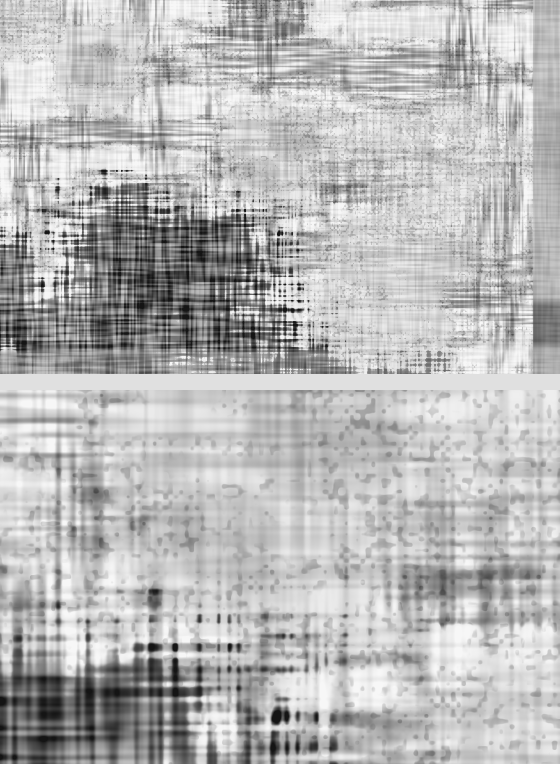
Top: the whole. Bottom: its middle third, enlarged.
Reproduce this texture procedurally as a Shadertoy shader.

```glsl
#define PAPER 0.99
#define WEAVE 0.085
#define STROKE 0.46
#define WASH_TONE 0.85
#define DARK_TONE 0.78
#define DARK_WEAVE 0.39
#define STRIP_TONE 0.71
#define THREADS 230.0
#define SPECKS 210.0
#define STRIP_EDGE 1.428

float hash(vec2 p) {
    vec3 q = fract(p.xyx * 0.1031);
    q += dot(q, q.yzx + 33.33);
    return fract((q.x + q.y) * q.z);
}

float noise(vec2 p) {
    vec2 i = floor(p), f = fract(p);
    f = f * f * (3.0 - 2.0 * f);
    float low = mix(hash(i), hash(i + vec2(1, 0)), f.x);
    float high = mix(hash(i + vec2(0, 1)), hash(i + vec2(1, 1)), f.x);
    return mix(low, high, f.y);
}

float fbm(vec2 p) {
    float sum = 0.0, gain = 0.533;
    for (int i = 0; i < 4; i++) {
        sum += gain * noise(p);
        p = p * 2.03 + 17.3;
        gain *= 0.5;
    }
    return sum;
}

// Fine lines that run along x
float threads(vec2 p) {
    float fine = noise(p * vec2(9.0, THREADS));
    float medium = noise(p * vec2(19.0, THREADS * 0.62) + 31.7);
    float broad = noise(p * vec2(6.0, THREADS * 0.25) + 73.1);
    return smoothstep(0.25, 0.82, 0.43 * fine + 0.37 * medium + 0.20 * broad);
}

// Rounded box area with a ragged rim
float patchMask(vec2 p, vec2 centre, vec2 radius, float ragged) {
    vec2 d = (p - centre) / radius;
    return 1.0 - smoothstep(0.82, 1.1, sqrt(length(d * d)) + ragged);
}

void mainImage(out vec4 fragColor, in vec2 fragCoord) {
    vec2 p = fragCoord / iResolution.xy * vec2(1.5, 1.0);
    float across = threads(p + 3.0);
    float down = threads(p.yx + 11.0);
    float weave = across + down;
    float cloud = fbm(p * 6.0 + 5.0) - 0.5;
    float grain = fbm(p * 38.0 + 90.0) - 0.5;

    // Dark threads reach out past each rim
    float ragged = 0.9 * cloud + 0.5 * grain - 0.32 * (weave - 0.9);

    // Scattered brush areas, some along x and some along y
    float acrossArea = fbm(p * vec2(2.8, 14.0) + 8.0) + 0.25 * grain;
    float downArea = fbm(p * vec2(14.0, 3.6) + 42.0) + 0.25 * grain;
    acrossArea = smoothstep(0.43, 0.70, acrossArea);
    downArea = smoothstep(0.47, 0.72, downArea);
    float top = patchMask(p, vec2(0.70, 0.95), vec2(0.10, 0.06), ragged);
    float side = patchMask(p, vec2(1.34, 0.35), vec2(0.11, 0.10), ragged);
    float middle = patchMask(p, vec2(0.94, 0.52), vec2(0.13, 0.06), ragged);
    acrossArea = max(acrossArea, 0.7 * max(top, middle));
    downArea = max(downArea, 0.7 * max(max(top, side), middle));
    float strokes = acrossArea * across + downArea * down;
    float tone = PAPER - WEAVE * weave - STROKE * strokes / (1.0 + 0.35 * strokes);

    // Smooth pale washes
    float wash = 0.8 * smoothstep(0.54, 0.66, fbm(p * 3.2 + 61.0) + 0.2 * grain);
    float washRim = 0.9 * cloud + 0.7 * grain;
    wash = max(wash, patchMask(p, vec2(1.02, 0.22), vec2(0.22, 0.19), washRim));
    wash = max(wash, patchMask(p, vec2(0.74, 0.57), vec2(0.14, 0.14), washRim));
    wash = max(wash, patchMask(p, vec2(0.25, 0.82), vec2(0.14, 0.12), washRim));
    tone = mix(tone, WASH_TONE + 0.06 - 0.10 * weave, 0.85 * wash);
    float blot = patchMask(p, vec2(0.24, 0.83), vec2(0.06, 0.06), cloud);
    blot = max(blot, patchMask(p, vec2(0.79, 0.63), vec2(0.06, 0.06), cloud));
    blot = max(blot, patchMask(p, vec2(0.70, 0.53), vec2(0.05, 0.05), cloud));
    tone -= 0.09 * blot;

    // Dark woven mass at the lower left
    float dark = patchMask(p, vec2(0.46, 0.26), vec2(0.30, 0.21), ragged);
    dark = max(dark, patchMask(p, vec2(0.0, 0.22), vec2(0.10, 0.16), ragged));
    dark = max(dark, patchMask(p, vec2(0.40, 0.11), vec2(0.45, 0.10), ragged));
    float darkTone = DARK_TONE - DARK_WEAVE * weave - 0.30 * cloud;
    tone = mix(tone, min(darkTone, tone), dark);

    // Broken specks along the rims
    float rim = max(wash * (1.0 - wash), acrossArea * (1.0 - acrossArea));
    float specks = smoothstep(0.55, 0.85, noise(p * SPECKS));
    tone -= 0.65 * rim * specks * (1.0 - dark);

    // Flat foot band and right strip
    float foot = 1.0 - smoothstep(0.055, 0.07, p.y + 0.02 * cloud);
    foot *= 1.0 - smoothstep(0.80, 0.92, p.x + ragged);
    tone = mix(tone, 0.72 - 0.20 * weave, 0.85 * foot);
    float strip = smoothstep(STRIP_EDGE - 0.002, STRIP_EDGE + 0.002, p.x);
    float stain = smoothstep(0.06, 0.09, p.y) * (1.0 - smoothstep(0.18, 0.21, p.y));
    float stripTone = STRIP_TONE - 0.08 * (weave - 0.8) - 0.18 * cloud - 0.25 * stain;
    tone = mix(tone, stripTone, strip);

    fragColor = vec4(vec3(clamp(tone, 0.08, 0.97)), 1.0);
}
```
